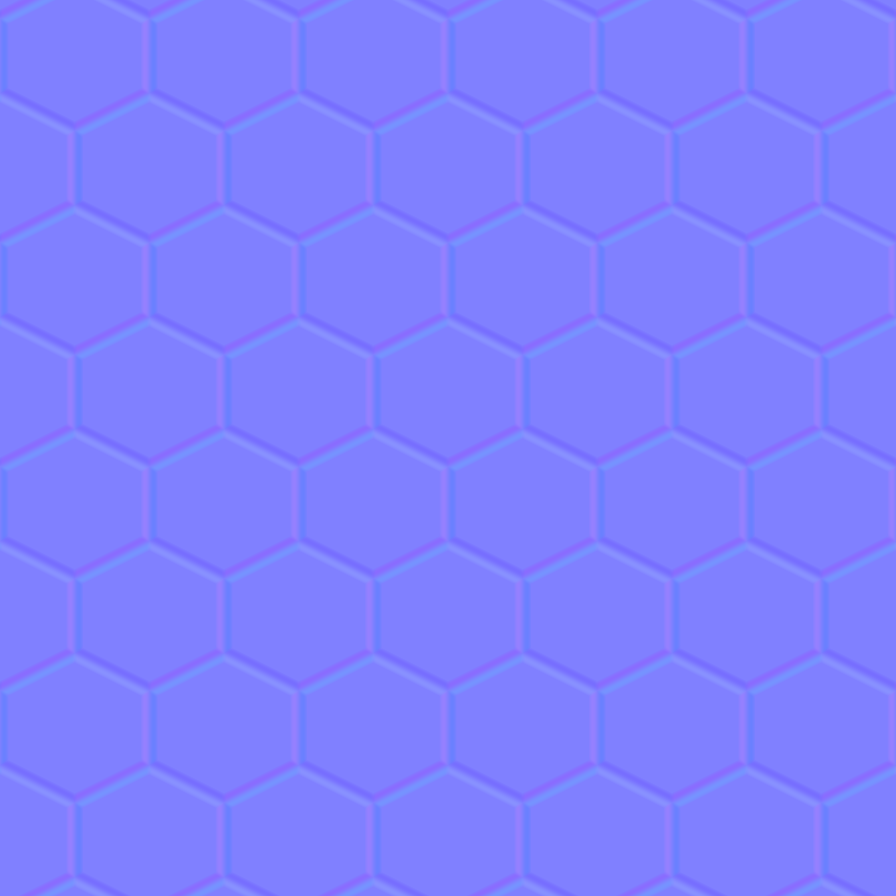
Write a three.js fragment shader that draws this texture map.

```glsl
// Tangent-space normal map of raised hexagonal tiles parted by soft grooves.
// Two interleaved centre lattices give the hexagons; the distance to the
// nearest side shapes a bevel whose outward slope is encoded as colour.

#define COLUMNS 6.0        // tiles across
#define ROW_PAIRS 4.0      // staggered pairs of rows up
#define HALF_WIDTH (0.5 / COLUMNS)
#define BEVEL 0.0098       // bevel width on each side of a joint
#define TILT 0.084         // strongest colour offset on a bevel
#define FALLING_TILT 0.9   // relative tilt beside joints that fall to the right
#define SOFTNESS 0.003     // blending where two bevels meet

varying vec2 vUv;

const float PI = 3.14159265;
const vec2 SLANT = vec2(0.4472136, 0.8944272); // unit normal of a sloping side

// Offset from the nearest centre of one wrapping lattice
vec2 latticeOffset(vec2 p, vec2 centre) {
  vec2 period = 1.0 / vec2(COLUMNS, ROW_PAIRS);
  return mod(p - centre + 0.5 * period, period) - 0.5 * period;
}

// Distances inward from the upright side (x) and the sloping side (y)
vec2 sideDistances(vec2 p) {
  vec2 a = abs(p);
  return vec2(HALF_WIDTH - a.x, HALF_WIDTH * SLANT.y - dot(a, SLANT));
}

// Sign with a smooth passage through zero
vec2 softSign(vec2 v) {
  return clamp(v / SOFTNESS, -1.0, 1.0);
}

void main() {
  // Pick the tile that holds this point
  vec2 evenRow = latticeOffset(vUv, vec2(0.0, 0.25 / ROW_PAIRS));
  vec2 oddRow = latticeOffset(vUv, vec2(HALF_WIDTH, 0.75 / ROW_PAIRS));
  vec2 evenSides = sideDistances(evenRow);
  vec2 oddSides = sideDistances(oddRow);
  bool isEven = min(evenSides.x, evenSides.y) > min(oddSides.x, oddSides.y);
  vec2 local = isEven ? evenRow : oddRow;
  vec2 sides = isEven ? evenSides : oddSides;

  // Outward direction, blended across the mitred corners
  float sloping = smoothstep(-SOFTNESS, SOFTNESS, sides.x - sides.y);
  vec2 facing = softSign(local);
  vec2 outward = facing * mix(vec2(1.0, 0.0), SLANT, sloping);

  // Joints falling to the right are slightly shallower
  float falling = sloping * (0.5 + 0.5 * facing.x * facing.y);
  float tilt = TILT * mix(1.0, FALLING_TILT, falling);

  // Rounded bevel: level at the joint and on the tile face
  float depth = clamp(min(sides.x, sides.y) / BEVEL, 0.0, 1.0);
  vec2 slope = outward * tilt * sin(PI * depth);

  gl_FragColor = vec4(0.5 + slope, 1.0, 1.0);
}
```
